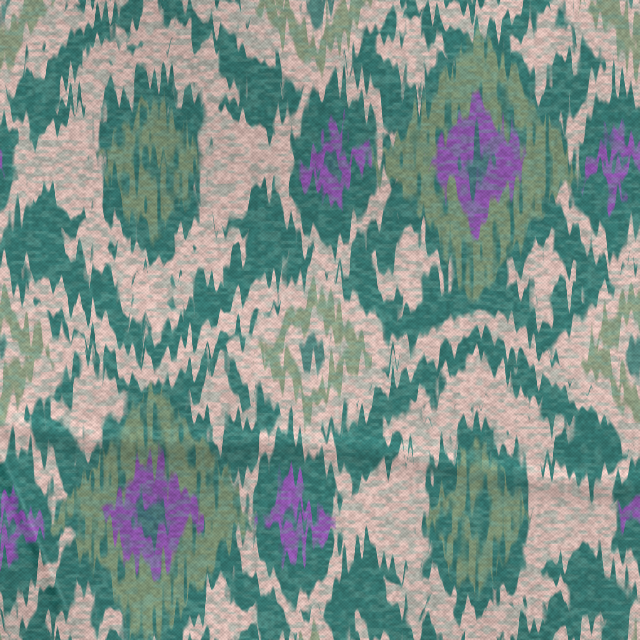
Write a Shadertoy shader that draws this pattern.

```glsl
// Woven ikat cloth: a 2 by 2 checker of flower and ringed-diamond cells joined by
// a lattice of diamonds, chains and small crosses. Shapes are distance functions
// sampled through a per-thread vertical shift, then woven, worn and creased.
#define PERIOD vec2(0.505, 0.55)
#define CENTER vec2(0.24, 0.195)
#define THREADS 145.0
#define FRAY 0.052
#define WEAVE 190.0
#define SOFT 0.005
#define TEAL vec3(0.20, 0.43, 0.41)
#define TEAL_LIGHT vec3(0.40, 0.59, 0.55)
#define PINK vec3(0.81, 0.70, 0.67)
#define OLIVE vec3(0.47, 0.55, 0.44)
#define PURPLE vec3(0.54, 0.33, 0.65)

float hash(vec2 p) {
    vec3 q = fract(vec3(p.xyx) * 0.1031);
    q += dot(q, q.yzx + 33.33);
    return fract((q.x + q.y) * q.z);
}

float noise(vec2 p) {
    vec2 i = floor(p), f = fract(p);
    f = f * f * (3.0 - 2.0 * f);
    return mix(mix(hash(i), hash(i + vec2(1, 0)), f.x),
               mix(hash(i + vec2(0, 1)), hash(i + 1.0), f.x), f.y);
}

float cover(float d) { return smoothstep(SOFT, -SOFT, d); }

float rhomb(vec2 p, vec2 r) {
    return (abs(p.x) / r.x + abs(p.y) / r.y - 1.0) * min(r.x, r.y) * 0.75;
}

float box(vec2 p, vec2 r) {
    vec2 d = abs(p) - r;
    return max(d.x, d.y);
}

// Stepped cross with a diamond heart
float crossShape(vec2 p, float r) {
    float arms = min(box(p, r * vec2(1.0, 0.3)), box(p, r * vec2(0.26, 1.15)));
    return min(arms, rhomb(p, vec2(r * 0.85)));
}

// Offset from the nearest lattice node; id receives the node index
vec2 lattice(vec2 p, vec2 origin, out vec2 id) {
    vec2 g = (p - origin) / PERIOD;
    id = floor(g + 0.5);
    return (g - id) * PERIOD;
}

float odd(vec2 id) { return mod(id.x + id.y, 2.0); }

vec3 dye(vec2 p, float streak) {
    vec2 id;
    vec3 col = TEAL;
    float wear = (streak - 0.5) * 0.022;

    // Chains bulging away from the flowers, above and below them
    vec2 h = lattice(p, CENTER - vec2(0.0, 0.5 * PERIOD.y + 0.01), id);
    h.y *= odd(id) * 2.0 - 1.0;
    float pink = max(abs(h.y + 0.055 - 0.8 * abs(h.x)) - 0.022, abs(h.x) - 0.2);
    pink = min(pink, crossShape(h - vec2(0.0, 0.055), 0.04));

    // Hexagonal rings round the small purple crosses
    vec2 e = lattice(p, CENTER - vec2(0.5 * PERIOD.x, 0.0), id);
    e.x -= 0.03 - 0.06 * odd(id);
    vec2 ae = abs(e);
    pink = min(pink, abs(max(ae.x - 0.082, ae.x + 0.7 * ae.y - 0.115)) - 0.014);
    float purple = crossShape(e, 0.052);
    float eye = rhomb(e, vec2(0.016));

    // Alternating main cells
    vec2 c = lattice(p, CENTER, id), a = abs(c);
    float olive;
    if (odd(id) > 0.5) {
        float wing = max(box(a - vec2(0.15, 0.0), vec2(0.07, 0.1)),
                         a.y - 0.1 + (a.x - 0.08) * 0.56);
        pink = min(pink, wing);
        for (int i = 0; i < 3; i++) {
            float t = float(i);
            pink = min(pink, crossShape(a - vec2(0.045 * t, 0.2 - 0.04 * t), 0.052));
        }
        olive = rhomb(c, vec2(0.085, 0.115));
        pink = max(pink, -olive);
        eye = min(eye, rhomb(c, vec2(0.022, 0.035)));
    } else {
        olive = rhomb(c, vec2(0.165, 0.205));
        pink = max(pink, -olive);
        pink = min(pink, crossShape(a - vec2(0.105, 0.178), 0.056));
        purple = min(purple, rhomb(c, vec2(0.08, 0.1)));
        eye = min(eye, rhomb(c, vec2(0.026, 0.044)));
    }

    // Concentric diamonds at the cell corners
    vec2 d = lattice(p, CENTER - 0.5 * PERIOD - vec2(0.0, 0.02), id);
    pink = min(pink, rhomb(d, vec2(0.138, 0.155)));
    float band = abs(rhomb(d, vec2(0.072, 0.085))) - 0.014;
    eye = min(eye, rhomb(d, vec2(0.022, 0.034)));

    col = mix(col, OLIVE, cover(olive + wear) * smoothstep(0.12, 0.5, streak));
    col = mix(col, PINK, cover(pink + wear));
    col = mix(col, OLIVE, cover(band + wear) * 0.85);
    col = mix(col, PURPLE, cover(purple + wear));
    return mix(col, TEAL, cover(eye + wear) * 0.85);
}

void mainImage(out vec4 fragColor, in vec2 fragCoord) {
    vec2 uv = fragCoord / iResolution.xy;

    // Frayed warp: thread-wise vertical slip over a slow cloth wobble
    float slip = noise(vec2(uv.x * THREADS, uv.y * 7.0)) - 0.5;
    vec2 p = uv + 0.014 * (vec2(noise(uv * 9.0), noise(uv * 9.0 + 40.0)) - 0.5);
    p.y += slip * FRAY + 0.016 * (noise(vec2(uv.x * 40.0, uv.y * 9.0)) - 0.5);
    float streak = noise(vec2(uv.x * THREADS, uv.y * 28.0) + 70.0);
    vec3 col = dye(p, streak);

    // Weave, pale worn threads and uneven light
    vec2 w = uv * WEAVE;
    float grain = noise(w * vec2(1.0, 1.3)) - 0.5;
    float weave = sin(6.2832 * w.x) * sin(6.2832 * w.y);
    float pale = smoothstep(0.35, 0.8, noise(w * vec2(0.45, 1.0) + 9.0));
    col = mix(col, TEAL_LIGHT, 0.38 * pale);
    col *= 1.0 + 0.2 * grain + 0.06 * weave + 0.16 * (noise(uv * 4.0) - 0.5);

    // Long soft fold and a short crease at the lower left
    float fold = uv.y - 0.35 + 0.09 * uv.x + 0.012 * sin(uv.x * 9.0);
    col *= 1.0 + 0.13 * exp(-pow(fold / 0.014, 2.0)) - 0.12 * exp(-pow((fold + 0.025) / 0.02, 2.0));
    float crease = (uv.x - 0.1 + (uv.y - 0.06) * 0.42) * 0.92;
    float reach = smoothstep(0.32, 0.26, uv.y) * smoothstep(0.02, 0.07, uv.y);
    col += reach * (0.14 * cover(abs(crease) - 0.001) - 0.08 * exp(-pow((crease + 0.012) / 0.01, 2.0)));
    fragColor = vec4(clamp(col, 0.0, 1.0), 1.0);
}
```
